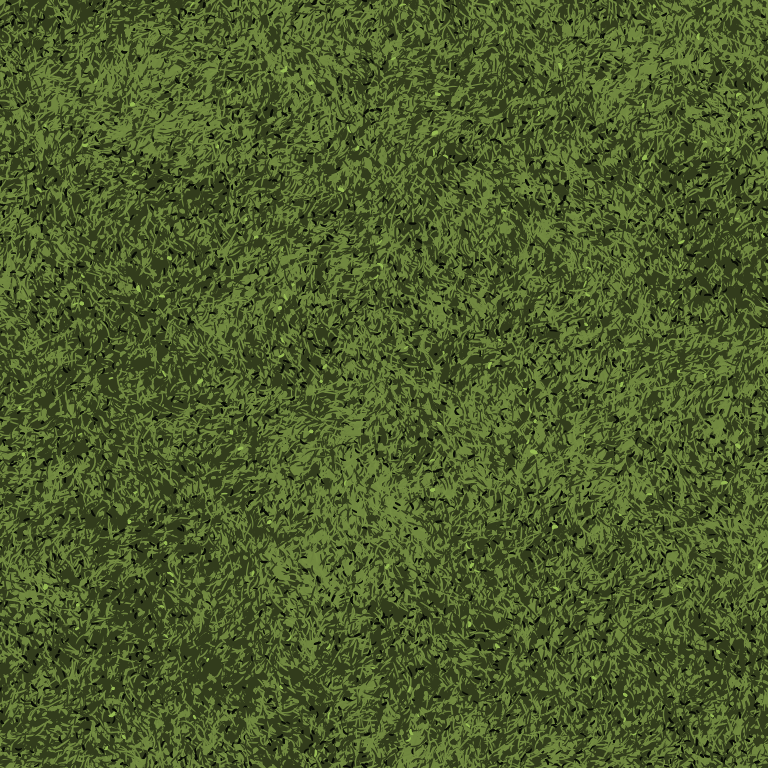
Give the GLSL for this texture, as a Shadertoy shader.

```glsl
// Dense mown grass: thin tangled blades over mottled turf, with dark gaps and bright flecks.
#define SHADE vec3(0.195, 0.235, 0.110)
#define BLADE vec3(0.445, 0.535, 0.252)
#define GAP vec3(0.030, 0.045, 0.020)
#define FLECK vec3(0.600, 0.740, 0.330)
#define BLADE_LAYERS 9
#define BLADE_CELL 0.018
#define BLADE_WIDTH 0.00105
#define CHIP_LAYERS 2
#define CHIP_CELL 0.019
#define LIGHT_SHARE 0.46
#define TURF_SCALE 125.0
#define TURF_LEVEL 0.56

float hash(vec2 p) {
    return fract(sin(dot(p, vec2(127.1, 311.7))) * 43758.5453);
}

vec4 hash4(vec2 p) {
    vec4 k = vec4(dot(p, vec2(127.1, 311.7)), dot(p, vec2(269.5, 183.3)),
                  dot(p, vec2(419.2, 371.9)), dot(p, vec2(73.7, 237.1)));
    return fract(sin(k) * 43758.5453);
}

float noise(vec2 p) {
    vec2 i = floor(p), f = fract(p);
    f = f * f * (3.0 - 2.0 * f);
    return mix(mix(hash(i), hash(i + vec2(1, 0)), f.x),
               mix(hash(i + vec2(0, 1)), hash(i + vec2(1, 1)), f.x), f.y);
}

vec2 rotate(vec2 p, float a) {
    float c = cos(a), s = sin(a);
    return vec2(c * p.x + s * p.y, c * p.y - s * p.x);
}

// Coverage of a curved strand that tapers to both ends.
float strand(vec2 p, float angle, float halfLength, float halfWidth, float bend, float px) {
    vec2 q = rotate(p, angle);
    float t = q.x / halfLength;
    float w = halfWidth * max(1.0 - t * t * t * t, 0.0);
    float d = abs(q.y - bend * halfLength * (t * t - 0.3)) - w;
    return clamp(0.5 - d / px, 0.0, 1.0) * min(1.0, 2.0 * w / px);
}

// Broad light and dark areas of the lawn, about -0.5 to 0.5.
float patches(vec2 p) {
    return 0.55 * noise(p * vec2(5.0, 8.0) + 3.0) + 0.45 * noise(p * vec2(15.0, 19.0) + 40.0) - 0.5;
}

// Broken patches of flattened leaf below the blades.
vec3 turf(vec2 p, float patchTone, float px) {
    vec2 q = rotate(p, 0.75) * TURF_SCALE;
    float n = 0.62 * noise(q * vec2(0.75, 1.25)) + 0.38 * noise(rotate(q, 1.1) * 2.1 + 17.0);
    float soft = 0.35 * TURF_SCALE * px;
    float level = TURF_LEVEL - 0.25 * patchTone;
    return mix(SHADE, BLADE, smoothstep(level - soft, level + soft, n));
}

// Tangled long blades, leaning together in tufts.
vec3 addBlades(vec3 color, vec2 p, float px) {
    for (int layer = 0; layer < BLADE_LAYERS; layer++) {
        vec2 shift = vec2(0.37, 0.61) * float(layer);
        vec2 cell = floor(p / BLADE_CELL + shift);
        for (int k = 0; k < 9; k++) {
            vec2 id = cell + vec2(k % 3 - 1, k / 3 - 1);
            vec4 h = hash4(id + 19.3 * float(layer));
            vec4 g = hash4(id + 19.3 * float(layer) + 57.7);
            vec2 root = (id + h.xy - shift) * BLADE_CELL;
            float lean = 1.35 + 2.6 * (noise(root * 13.0 + 8.0) - 0.5) + 2.1 * (h.z - 0.5);
            float a = strand(p - root, lean, mix(0.006, 0.0145, h.w),
                             BLADE_WIDTH * mix(0.7, 1.2, g.x), 0.8 * (g.y - 0.5), px);
            float lit = step(g.z, LIGHT_SHARE + 0.6 * patches(root));
            vec3 tint = mix(SHADE, BLADE * mix(0.95, 1.06, g.w), lit);
            color = mix(color, tint, a);
        }
    }
    return color;
}

// Short chips: leaf scraps, black gaps and a few bright flecks.
vec3 addChips(vec3 color, vec2 p, float px) {
    for (int layer = 0; layer < CHIP_LAYERS; layer++) {
        vec2 shift = vec2(0.43, 0.29) * float(layer);
        vec2 cell = floor(p / CHIP_CELL + shift);
        for (int k = 0; k < 9; k++) {
            vec2 id = cell + vec2(k % 3 - 1, k / 3 - 1);
            vec4 h = hash4(id + 31.9 * float(layer) + 211.0);
            vec4 g = hash4(id + 31.9 * float(layer) + 283.0);
            vec2 center = (id + h.xy - shift) * CHIP_CELL;
            float gapShare = 0.42 + 0.9 * (noise(center * 17.0 + 90.0) - 0.5);
            bool isGap = g.x < gapShare;
            bool isFleck = g.x > 0.95;
            vec3 tint = isGap ? GAP : isFleck ? FLECK : BLADE;
            float halfWidth = isGap ? mix(0.0008, 0.0018, g.y) : mix(0.0010, 0.0030, g.y * g.y);
            float a = strand(p - center, 6.283 * h.z, mix(0.0022, 0.0058, h.w),
                             halfWidth, 0.9 * (g.z - 0.5), px);
            color = mix(color, tint, a);
        }
    }
    return color;
}

void mainImage(out vec4 fragColor, in vec2 fragCoord) {
    float px = 1.0 / iResolution.y;
    vec2 p = fragCoord * px;
    vec3 color = turf(p, patches(p), px);
    color = addBlades(color, p, px);
    color = addChips(color, p, px);
    fragColor = vec4(color, 1.0);
}
```
